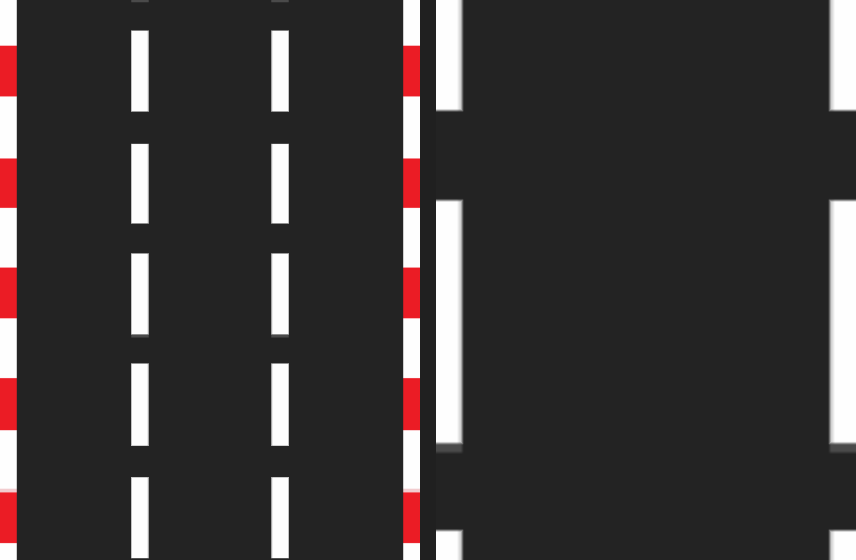
Left, the full canvas; right, a detail of the centre.
This pattern is drawn by a WebGL 2 fragment shader. Its source:

```glsl
#version 300 es
precision highp float;

uniform vec2 u_resolution;
out vec4 fragColor;

// Lengths are fractions of the canvas height
#define PERIOD 0.1994
#define FIRST_CENTRE 0.0755
#define DASH_HALF vec2(0.0156, 0.0723)
#define LANE_OFFSET 0.125
#define CURB_INNER 0.345
#define RED_HALF 0.0453
#define DRIFT 0.0021
#define STRETCH 0.0012
#define EDGE_SOFTNESS 0.0013

const vec3 ASPHALT = vec3(0.138);
const vec3 PAINT = vec3(0.995);
const vec3 CURB_RED = vec3(0.92, 0.11, 0.145);
const vec3 FRINGE_GREY = vec3(0.84);
const vec3 FRINGE_PINK = vec3(0.95, 0.80, 0.81);
const vec3 TRAIL_GREY = vec3(0.29);

float edgeWidth() {
    return max(EDGE_SOFTNESS, 0.75 / u_resolution.y);
}

// Coverage of the region where the signed distance is negative
float fill(float dist) {
    float w = edgeWidth();
    return 1.0 - smoothstep(-w, w, dist);
}

// Coverage of an interval
float span(float x, float low, float high) {
    return fill(low - x) * fill(x - high);
}

float boxDistance(vec2 p, vec2 halfSize) {
    vec2 d = abs(p) - halfSize;
    return length(max(d, 0.0)) + min(max(d.x, d.y), 0.0);
}

float repeatIndex(float y) {
    return floor((y - FIRST_CENTRE) / PERIOD + 0.5);
}

// Height above the slightly drifting centre of a repeat
float repeatLocal(float y, float index, float bow) {
    float phase = index * 1.5708;
    float drift = DRIFT * sin(phase) + bow * (1.0 - cos(phase));
    return y - FIRST_CENTRE - index * PERIOD - drift;
}

void main() {
    vec2 uv = gl_FragCoord.xy / u_resolution;
    float y = uv.y;
    float side = abs(uv.x - 0.5) * 0.75;
    float index = repeatIndex(y);
    float stretch = STRETCH * sin(index * 1.5708);
    vec3 color = ASPHALT;

    // Lane dashes, mirrored about the middle of the road
    vec2 dash = vec2(side - LANE_OFFSET, repeatLocal(y, index, 0.0004));
    vec2 dashHalf = DASH_HALF + vec2(0.0, stretch);

    // Faint trail below every third dash
    float trail = span(dash.y, -dashHalf.y - 0.0055, -dashHalf.y);
    trail *= span(dash.x, -dashHalf.x, dashHalf.x);
    trail *= 1.0 - step(0.5, abs(mod(index, 3.0) - 2.0));
    color = mix(color, TRAIL_GREY, trail);

    // White paint with a grey inner rim
    float rim = fill(dash.x + dashHalf.x - 0.0022);
    color = mix(color, mix(PAINT, FRINGE_GREY, rim), fill(boxDistance(dash, dashHalf)));

    // Red and white curbs
    float curbY = repeatLocal(y, index, 0.0013);
    float redHalf = RED_HALF + stretch;
    vec3 curb = PAINT;
    float pink = span(curbY, redHalf, redHalf + 0.0065) * (1.0 - step(0.5, abs(index)));
    curb = mix(curb, FRINGE_PINK, pink);
    curb = mix(curb, CURB_RED, fill(abs(curbY) - redHalf));
    color = mix(color, curb, fill(CURB_INNER - side));

    fragColor = vec4(color, 1.0);
}
```
